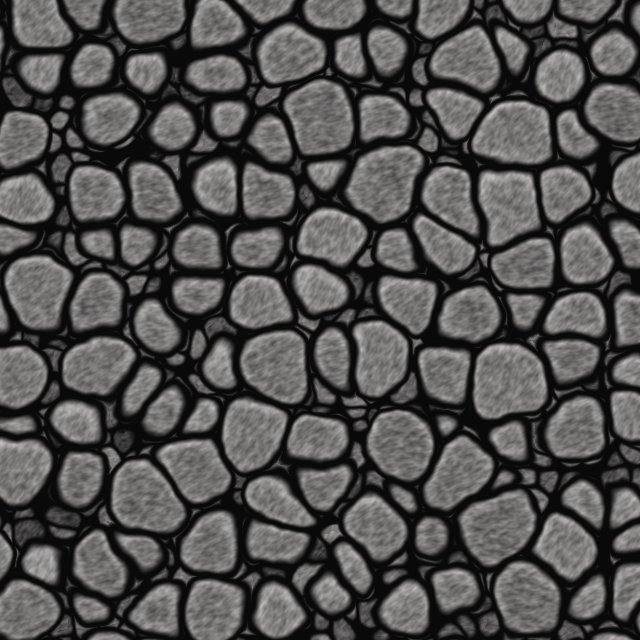
This texture is drawn by a WebGL 1 fragment shader. Its source:

```glsl
precision highp float;
// Packed grey cobbles with dark joints and small pebbles in the hollows.
// A weighted Voronoi diagram gives each stone its outline; a smooth minimum of
// the border distances rounds it, and gradient noise adds wobble and grain.

uniform vec2 u_resolution;

// Layout, in units of one stone cell
const float STONES_ACROSS = 10.6;
const float JITTER = 0.78;
const float MIN_RADIUS = 0.08;
const float MAX_RADIUS = 0.62;
const float REACH = 0.23;         // power distance where a stone ends
const float ROUNDING = 0.065;
const float WARP = 0.22;
const float WOBBLE = 0.035;
const float GAP = 0.07;           // half width of a joint
const float EDGE_BLUR = 0.05;
const float PEBBLE_SCALE = 2.5;

// Shading
const float JOINT_TONE = 0.035;
const float STONE_TONE = 0.455;
const float PEBBLE_TONE = 0.37;
const float TONE_SPREAD = 0.07;
const float RIM_LIGHT = 0.12;
const float RIM_SLANT = 0.07;
const float GRAIN_CONTRAST = 0.27;
const vec2 GRAIN_SCALE = vec2(6.0, 11.0);
const vec2 LIGHT_DIRECTION = vec2(-0.3, 0.95);
const vec3 TINT = vec3(1.0, 0.98, 0.978);

vec2 hash2(vec2 cell) {
  vec3 q = fract(cell.xyx * vec3(0.1031, 0.1030, 0.0973));
  q += dot(q, q.yzx + 33.33);
  return fract((q.xx + q.yz) * q.zy);
}

float cornerSlope(vec2 cell, vec2 corner, vec2 f) {
  float angle = 6.28318 * hash2(cell + corner).x;
  return dot(vec2(cos(angle), sin(angle)), f - corner);
}

float gradientNoise(vec2 p) {
  vec2 cell = floor(p);
  vec2 f = p - cell;
  vec2 u = f * f * f * (f * (f * 6.0 - 15.0) + 10.0);
  float low = mix(cornerSlope(cell, vec2(0.0, 0.0), f),
                  cornerSlope(cell, vec2(1.0, 0.0), f), u.x);
  float high = mix(cornerSlope(cell, vec2(0.0, 1.0), f),
                   cornerSlope(cell, vec2(1.0, 1.0), f), u.x);
  return mix(low, high, u.y);
}

vec2 noiseVector(vec2 p) {
  return vec2(gradientNoise(p), gradientNoise(p + vec2(37.2, 91.7)));
}

// Centre of the stone in a cell, and its squared radius
vec3 stoneSite(vec2 cell) {
  vec2 centre = cell + 0.5 + JITTER * (hash2(cell) - 0.5);
  float radius = mix(MIN_RADIUS, MAX_RADIUS, hash2(cell + 71.0).x);
  return vec3(centre, radius * radius);
}

float powerDistance(vec2 p, vec3 site) {
  vec2 d = p - site.xy;
  return dot(d, d) - site.z;
}

// Returns inner edge distance, offset from the centre, random tone
vec4 nearestStone(vec2 p) {
  vec2 base = floor(p);
  vec2 ownerCell = base;
  vec3 owner = vec3(0.0);
  float best = 1000.0;
  for (int y = -2; y <= 2; y++) {
    for (int x = -2; x <= 2; x++) {
      vec2 cell = base + vec2(x, y);
      vec3 site = stoneSite(cell);
      float power = powerDistance(p, site);
      if (power < best) {
        best = power;
        owner = site;
        ownerCell = cell;
      }
    }
  }
  // Smooth minimum over the stone's reach and all neighbouring borders
  float sum = exp(-(REACH - best) / (1.1 * ROUNDING));
  for (int y = -2; y <= 2; y++) {
    for (int x = -2; x <= 2; x++) {
      if (x == 0 && y == 0) continue;
      vec3 site = stoneSite(ownerCell + vec2(x, y));
      float spacing = max(length(site.xy - owner.xy), 0.1);
      float border = (powerDistance(p, site) - best) / (2.0 * spacing);
      sum += exp(-border / ROUNDING);
    }
  }
  return vec4(-ROUNDING * log(sum), p - owner.xy, hash2(ownerCell + 13.0).y);
}

// Fine streaks, turned a little differently on each stone
float stoneGrain(vec2 p, float seed) {
  float angle = mix(0.1, 1.1, seed);
  float c = cos(angle);
  float s = sin(angle);
  vec2 q = vec2(c * p.x + s * p.y, c * p.y - s * p.x) * GRAIN_SCALE;
  return 0.65 * gradientNoise(q) + 0.4 * gradientNoise(q * 1.9 + 5.3)
       + 0.25 * gradientNoise(p * 3.0);
}

void main() {
  vec2 p = gl_FragCoord.xy / min(u_resolution.x, u_resolution.y) * STONES_ACROSS + 20.0;
  vec2 warped = p + WARP * noiseVector(p * 1.2) + WOBBLE * noiseVector(p * 4.5);
  vec4 stone = nearestStone(warped);
  vec4 pebble = nearestStone(warped * PEBBLE_SCALE + 50.0);
  float grain = GRAIN_CONTRAST * stoneGrain(p, stone.w);

  // Stone face with a rim that is brightest towards the light
  float facing = dot(stone.yz / (length(stone.yz) + 0.1), LIGHT_DIRECTION);
  float rim = 1.0 - smoothstep(GAP + 0.04, GAP + 0.17, stone.x);
  float face = STONE_TONE + TONE_SPREAD * (stone.w - 0.5) + grain
             + rim * (RIM_LIGHT + RIM_SLANT * facing);

  // Pebbles only show in the hollows between the stones
  float pebbleEdge = min(pebble.x / PEBBLE_SCALE, -stone.x - 0.01);
  float pebbleMask = smoothstep(0.0, 0.07, pebbleEdge);
  float pebbleFace = PEBBLE_TONE + 0.25 * (pebble.w - 0.5) + grain;

  float value = mix(JOINT_TONE, pebbleFace, pebbleMask);
  value = mix(value, face, smoothstep(GAP - EDGE_BLUR, GAP + EDGE_BLUR, stone.x));
  gl_FragColor = vec4(clamp(value, 0.0, 1.0) * TINT, 1.0);
}
```
